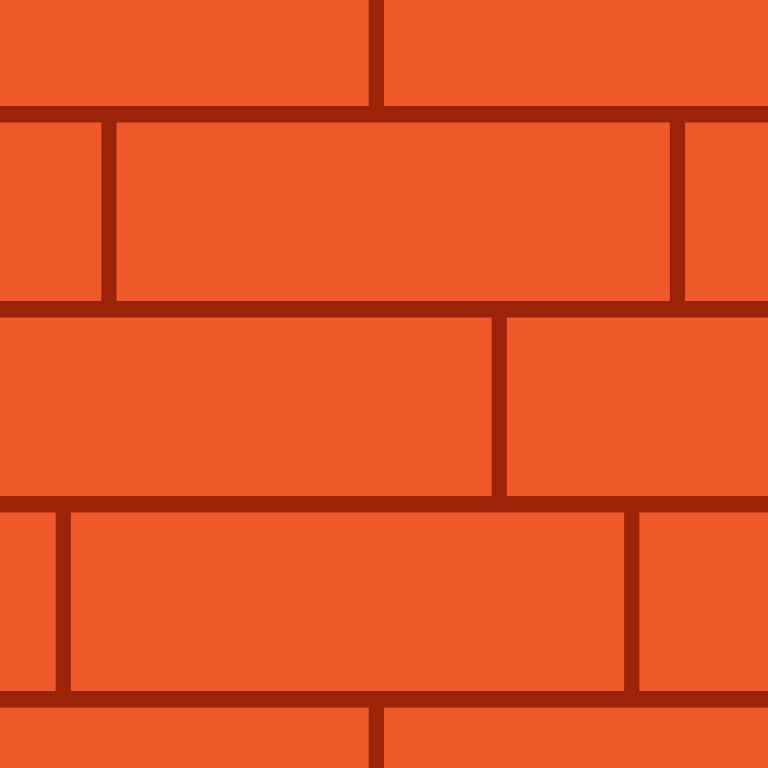
A WebGL 1 fragment shader for this pattern:

```glsl
precision highp float;
// Flat brick wall: long orange bricks in courses, divided by dark red mortar.
// Each course shifts its upright joints, and the shifts repeat every four
// courses. Mortar is the distance to the nearest joint, smoothed over a pixel.

uniform vec2 u_resolution;

const vec3 BRICK_COLOR = vec3(0.941, 0.353, 0.165);
const vec3 MORTAR_COLOR = vec3(0.608, 0.137, 0.039);

const vec2 BRICK_PITCH = vec2(0.7402, 0.2539);   // brick plus one joint
const vec2 JOINT_WIDTH = vec2(0.0199, 0.0215);   // upright, level
const float FIRST_BED = 0.0895;                  // height of the lowest level joint
const vec4 COURSE_SHIFT = vec4(0.4900, 0.0824, 0.6501, 0.1419);

// Distance from x to the nearest multiple of pitch.
float repeatDistance(float x, float pitch) {
  return abs(fract(x / pitch + 0.5) - 0.5) * pitch;
}

// Position of an upright joint in a course, cycling every four courses.
float courseShift(float course) {
  vec4 chosen = vec4(equal(vec4(mod(course, 4.0)), vec4(0.0, 1.0, 2.0, 3.0)));
  return dot(chosen, COURSE_SHIFT);
}

// Coverage of a line of the given width, with an edge one pixel soft.
float lineCoverage(float dist, float width, float pixel) {
  return clamp((0.5 * width - dist) / pixel + 0.5, 0.0, 1.0);
}

void main() {
  vec2 p = gl_FragCoord.xy / u_resolution.y;
  float pixel = 1.0 / u_resolution.y;

  // Level joints between courses
  float height = p.y - FIRST_BED;
  float bed = lineCoverage(repeatDistance(height, BRICK_PITCH.y), JOINT_WIDTH.y, pixel);

  // Upright joints within the course
  float course = floor(height / BRICK_PITCH.y) + 1.0;
  float along = p.x - courseShift(course);
  float upright = lineCoverage(repeatDistance(along, BRICK_PITCH.x), JOINT_WIDTH.x, pixel);

  gl_FragColor = vec4(mix(BRICK_COLOR, MORTAR_COLOR, max(bed, upright)), 1.0);
}
```
